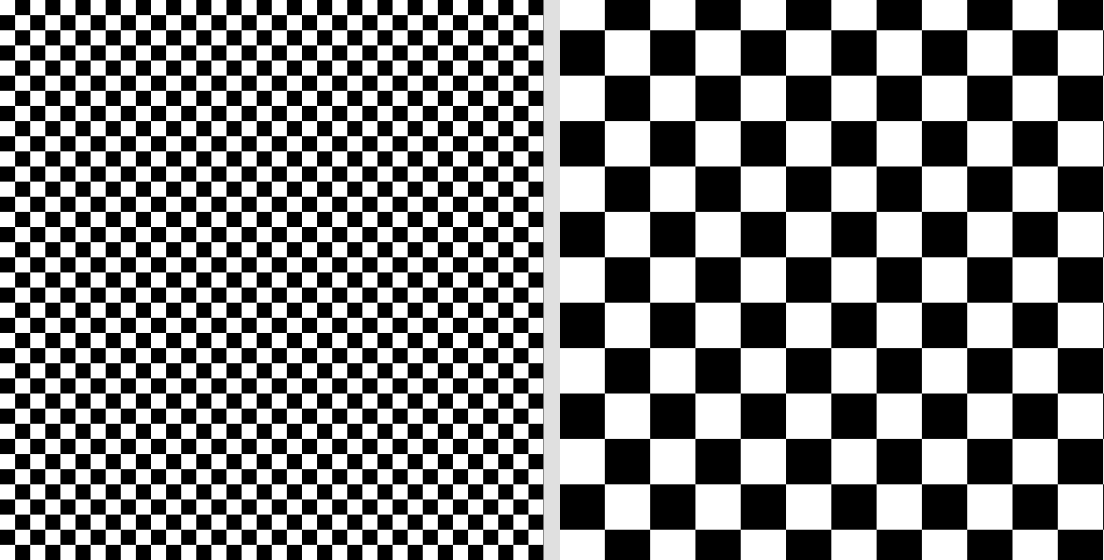
Left, the full canvas; right, a detail of the centre.
A WebGL 1 fragment shader for this pattern:

```glsl
precision highp float;

uniform vec2 u_resolution;

const vec2 CELLS = vec2(36.03, 37.0);   // columns and rows across the canvas
const vec3 LIGHT = vec3(1.0);
const vec3 DARK = vec3(0.0);

// Integral of a square wave that is +1 on even cells and -1 on odd cells
vec2 squareWaveIntegral(vec2 x) {
  return 1.0 - abs(mod(x, 2.0) - 1.0);
}

// Square wave averaged over a box, one axis per component
vec2 filteredSquareWave(vec2 x, vec2 boxWidth) {
  vec2 halfBox = 0.5 * boxWidth;
  return (squareWaveIntegral(x + halfBox) - squareWaveIntegral(x - halfBox)) / boxWidth;
}

void main() {
  // Cells are counted from the upper left corner
  vec2 uv = gl_FragCoord.xy / u_resolution;
  vec2 cell = vec2(uv.x, 1.0 - uv.y) * CELLS;
  vec2 pixelWidth = CELLS / u_resolution;

  // The product of both axes alternates the squares
  vec2 wave = filteredSquareWave(cell, pixelWidth);
  float lightness = 0.5 + 0.5 * wave.x * wave.y;

  gl_FragColor = vec4(mix(DARK, LIGHT, lightness), 1.0);
}
```
